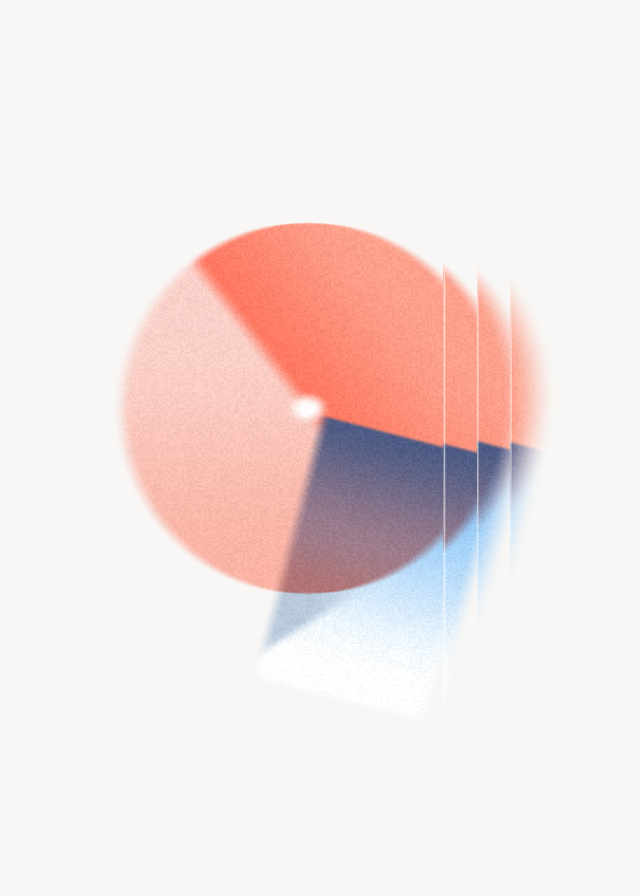
A Shadertoy shader for this background:

```glsl
// A soft coral disc split into two tones, crossed by a tilted blue beam.
// Shapes are signed distances blurred sideways; three vertical glass strips
// on the right displace and soften them, and fine grain covers the shapes.

// Lengths are in canvas heights.
const vec2 DISC_CENTER = vec2(0.3437, 0.5443);
const float DISC_RADIUS = 0.207;
const vec2 BEAM_CORNER = vec2(0.362, 0.5352);
const vec2 BEAM_SIZE = vec2(0.189, 0.300);
const vec2 BEAM_ACROSS = vec2(0.968, -0.250);
const vec2 BEAM_DOWN = vec2(-0.250, -0.968);
const vec2 SPLIT_NORMAL = vec2(0.790, 0.613);
const vec2 SHADE_POINT = vec2(0.2826, 0.2669);
const vec2 SHADE_NORMAL = vec2(-0.520, 0.854);

const float BASE_BLUR = 0.0117;
const float CRISP = 0.003;
const float STRIP_START = 0.4948;
const float STRIP_WIDTH = 0.0371;
const float SEAM_WIDTH = 0.0012;
const float GRAIN_CELLS = 512.0;
const float GRAIN_AMOUNT = 0.05;

const vec3 PAPER = vec3(0.972, 0.968, 0.960);
const vec3 CORAL_DEEP = vec3(1.00, 0.46, 0.37);
const vec3 CORAL_SOFT = vec3(0.99, 0.63, 0.55);
const vec3 BLUSH_HIGH = vec3(0.98, 0.82, 0.79);
const vec3 BLUSH_LOW = vec3(0.98, 0.70, 0.64);
const vec3 NAVY = vec3(0.28, 0.35, 0.52);
const vec3 MAUVE = vec3(0.62, 0.49, 0.55);
const vec3 BRICK = vec3(0.70, 0.45, 0.45);
const vec3 SKY = vec3(0.58, 0.79, 0.97);
const vec3 SHADE = vec3(0.72, 0.79, 0.86);

float hash(vec2 cell) {
    vec3 h = fract(vec3(cell.xyx) * 0.1031);
    h += dot(h, h.yzx + 33.33);
    return fract((h.x + h.y) * h.z);
}

// Coverage of the inside of an edge, with the given half-width of blur.
float inside(float depth, float blur) {
    return smoothstep(-blur, blur, depth);
}

float discCover(vec2 d, float blur) {
    float halfChord = sqrt(max(DISC_RADIUS * DISC_RADIUS - d.y * d.y, 0.0));
    return inside(halfChord - abs(d.x), blur)
         * inside(DISC_RADIUS - abs(d.y), CRISP);
}

float beamCover(vec2 b, float blur) {
    return inside(b.x, BASE_BLUR * 0.8) * inside(BEAM_SIZE.x - b.x, blur)
         * inside(b.y, CRISP) * inside(BEAM_SIZE.y - b.y, CRISP * 2.0);
}

vec3 discColor(vec2 d) {
    float split = dot(d, SPLIT_NORMAL);
    vec3 coral = mix(CORAL_DEEP, CORAL_SOFT, smoothstep(-0.02, 0.17, split));
    vec3 blush = mix(BLUSH_LOW, BLUSH_HIGH, smoothstep(-0.20, 0.10, d.y));
    return mix(blush, coral, inside(split, BASE_BLUR));
}

vec3 beamInDisc(float down) {
    vec3 color = mix(NAVY, MAUVE, smoothstep(-0.02, 0.14, down));
    return mix(color, BRICK, smoothstep(0.12, 0.20, down));
}

vec3 beamOutside(vec2 p, float down) {
    vec3 light = mix(SKY, vec3(1.0), smoothstep(0.05, 0.28, down));
    float shaded = inside(dot(p - SHADE_POINT, SHADE_NORMAL), 0.008);
    return mix(light, SHADE, shaded * smoothstep(0.43, 0.34, p.x));
}

void mainImage(out vec4 fragColor, in vec2 fragCoord) {
    vec2 p = fragCoord / iResolution.y;

    // Glass strips: each one shifts, lifts and blurs more than the last.
    float strip = clamp(floor((p.x - STRIP_START) / STRIP_WIDTH) + 1.0, 0.0, 3.0);
    float lift = 0.0045 * strip * step(1.5, strip);
    vec2 q = p - vec2(0.0145 * strip, lift);
    float blur = BASE_BLUR + 0.0055 * max(strip - 1.0, 0.0) * 1.5;

    // Disc and beam.
    vec2 d = q - DISC_CENTER;
    vec2 fromCorner = q - BEAM_CORNER;
    vec2 b = vec2(dot(fromCorner, BEAM_ACROSS), dot(fromCorner, BEAM_DOWN));
    float disc = discCover(d, blur);
    float beam = beamCover(b, blur);
    vec3 open = mix(PAPER, beamOutside(q, b.y), beam);
    vec3 filled = mix(discColor(d), beamInDisc(b.y), beam);
    vec3 color = mix(open, filled, disc);
    float cover = max(disc, beam);

    // Bright hub, wider than tall.
    float hub = length((p - DISC_CENTER) / vec2(0.025, 0.019));
    color = mix(color, vec3(1.0), 0.97 * smoothstep(1.05, 0.25, hub));

    // Light seams on the left border of each strip.
    float seamX = STRIP_START + STRIP_WIDTH * max(strip - 1.0, 0.0);
    float seam = smoothstep(SEAM_WIDTH * 1.6, 0.0, abs(p.x - seamX - SEAM_WIDTH));
    color = mix(color, vec3(1.0), 0.55 * seam * cover * step(0.5, strip));

    // Grain.
    float grain = hash(floor(p * GRAIN_CELLS)) - 0.5;
    color += grain * GRAIN_AMOUNT * cover;

    fragColor = vec4(clamp(color, 0.0, 1.0), 1.0);
}
```
